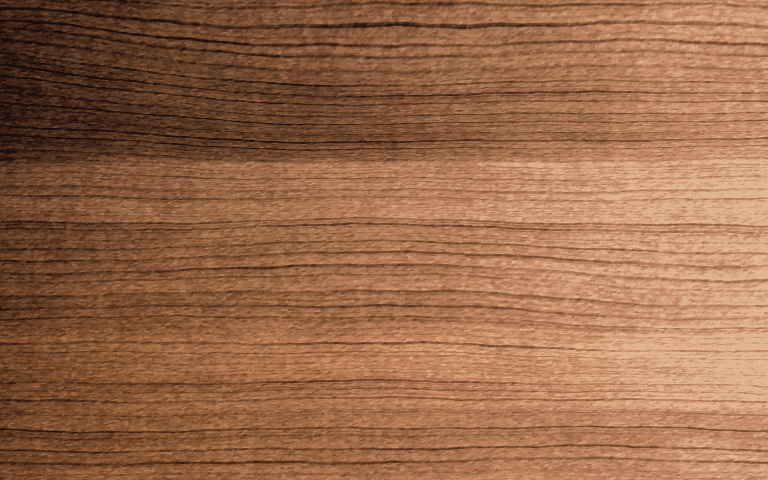
Write a WebGL 2 fragment shader that draws this texture.

```glsl
#version 300 es
precision highp float;
// Planed brown wood with horizontal grain: bent height contours carry dark
// growth lines, stretched cellular noise gives the fibres, and a broad light
// rises from the dark left to the bright right across three boards.

uniform vec2 u_resolution;
out vec4 fragColor;

float hash(vec2 p) {
    return fract(sin(dot(p, vec2(127.1, 311.7))) * 43758.545);
}

float bell(float x, float centre, float width) {
    float d = (x - centre) / width;
    return exp(-d * d);
}

// Cellular noise: each cell is a soft spot, lighter or darker, in -0.5..0.5.
float cellSpots(vec2 p) {
    vec2 base = floor(p);
    float nearest = 9.0, shade = 0.0;
    for (int j = -1; j <= 1; j++) {
        for (int i = -1; i <= 1; i++) {
            vec2 cell = base + vec2(i, j);
            vec2 seed = cell + vec2(hash(cell), hash(cell + 57.0));
            float d = length(p - seed);
            if (d < nearest) {
                nearest = d;
                shade = hash(cell + 19.0) - 0.5;
            }
        }
    }
    return shade * (1.0 - smoothstep(0.15, 0.95, nearest));
}

// Height of the grain contour through p, bent by slow waves.
float grainHeight(vec2 p) {
    float h = p.y;
    h += 0.065 * smoothstep(-0.1, 0.65, p.x) * bell(p.y, 0.84, 0.15);
    h -= 0.024 * bell(p.x, 0.88, 0.32) * bell(p.y, 0.47, 0.12);
    h += 0.014 * p.x * bell(p.y, 0.32, 0.12);
    h += 0.0045 * sin(3.7 * p.x + 7.0 * p.y);
    h += 0.0026 * sin(9.0 * p.x - 16.0 * p.y + 1.0);
    h += 0.0010 * sin(27.0 * p.x + 41.0 * p.y);
    return h + 0.0005 * sin(63.0 * p.x - 90.0 * p.y);
}

// Dark growth lines at uneven heights, each with a soft shade beneath it.
float growthLines(float h, float x, float count, float halfWidth, float seed) {
    float px = 1.0 / u_resolution.y;
    float row = floor(h * count), dark = 0.0;
    for (int k = -1; k <= 1; k++) {
        float id = row + float(k);
        float r = hash(vec2(id, seed));
        float centre = id + 0.2 + 0.6 * hash(vec2(id, seed + 5.0));
        float d = h - centre / count;
        float fade = 0.74 + 0.18 * sin(x * (2.0 + 4.0 * r) + 40.0 * r)
                   + 0.08 * sin(x * 17.0 + 90.0 * r);
        float w = halfWidth * (0.6 + 0.7 * r);
        float core = 1.0 - smoothstep(w - 0.6 * px, w + 0.7 * px, abs(d));
        float below = 1.0 - smoothstep(-px, px, d);
        float shade = 0.34 * below * exp(-abs(d) * count * 3.2);
        dark = max(dark, (0.4 + 0.6 * r) * fade * max(core, shade));
    }
    return dark;
}

// Brown ramp; tones below zero run on towards near black.
vec3 woodColour(float t) {
    vec3 c = mix(vec3(0.10, 0.05, 0.04), vec3(0.25, 0.14, 0.09), clamp(t * 5.0 + 1.0, 0.0, 1.0));
    c = mix(c, vec3(0.38, 0.24, 0.15), clamp(t * 5.0, 0.0, 1.0));
    c = mix(c, vec3(0.51, 0.33, 0.22), clamp(t * 5.0 - 1.0, 0.0, 1.0));
    c = mix(c, vec3(0.64, 0.44, 0.31), clamp(t * 5.0 - 2.0, 0.0, 1.0));
    c = mix(c, vec3(0.76, 0.53, 0.40), clamp(t * 5.0 - 3.0, 0.0, 1.0));
    return mix(c, vec3(0.85, 0.66, 0.52), clamp(t * 5.0 - 4.0, 0.0, 1.4));
}

void main() {
    vec2 p = gl_FragCoord.xy / u_resolution.y;
    float across = gl_FragCoord.x / u_resolution.x;
    float h = grainHeight(p);

    // Broad light and the three boards
    float tone = mix(0.18, 1.06, pow(across, 0.80));
    float upper = smoothstep(0.655, 0.675, p.y + 0.004 * sin(3.0 * p.x));
    float lower = 1.0 - smoothstep(0.13, 0.17, p.y);
    tone -= upper * mix(0.23, 0.14, across);
    tone -= lower * mix(-0.05, 0.18, across);
    tone -= 0.11 * bell(p.y, 0.74, 0.09) * upper * (0.6 + 0.6 * bell(p.x, 0.75, 0.4));
    tone += 0.08 * bell(p.y, 0.25, 0.07) + 0.07 * bell(p.y, 0.60, 0.06);

    // Uneven bands along the grain and faint shimmer across it
    tone += 0.028 * sin(h * 47.0 + 1.2 * sin(p.x * 2.3))
          + 0.022 * sin(h * 113.0 + p.x * 1.7);
    tone += 0.016 * sin(p.x * 13.0 + 3.0 * sin(p.y * 9.0))
          + 0.010 * sin(p.x * 31.0 - p.y * 11.0);
    tone += 0.10 * cellSpots(vec2(p.x * 5.0, h * 32.0));

    // Growth lines, strong and fine, and one long dark seam
    float contrast = mix(0.75, 1.0, smoothstep(0.0, 0.5, across));
    float strong = growthLines(h, p.x, 40.0, 0.0020, 3.0);
    float fine = growthLines(h, p.x, 87.0, 0.0012, 21.0);
    float seam = bell(h, 0.334, 0.0035) * smoothstep(0.3, 1.0, p.x);
    tone += 0.045 - contrast * (0.55 * strong + 0.20 * fine + 0.26 * seam);

    // Short slanted fibres
    vec2 fibre = vec2(p.x, h - 0.14 * p.x);
    tone += 0.29 * cellSpots(fibre * vec2(72.0, 205.0))
          + 0.19 * cellSpots(fibre * vec2(140.0, 290.0) + 31.0);

    // Warmer tint towards the lower left
    float warm = (1.0 - across) * (1.0 - smoothstep(0.2, 0.7, p.y));
    vec3 colour = woodColour(tone) * mix(vec3(1.0), vec3(1.02, 0.98, 0.88), warm);
    fragColor = vec4(clamp(colour, 0.0, 1.0), 1.0);
}
```
